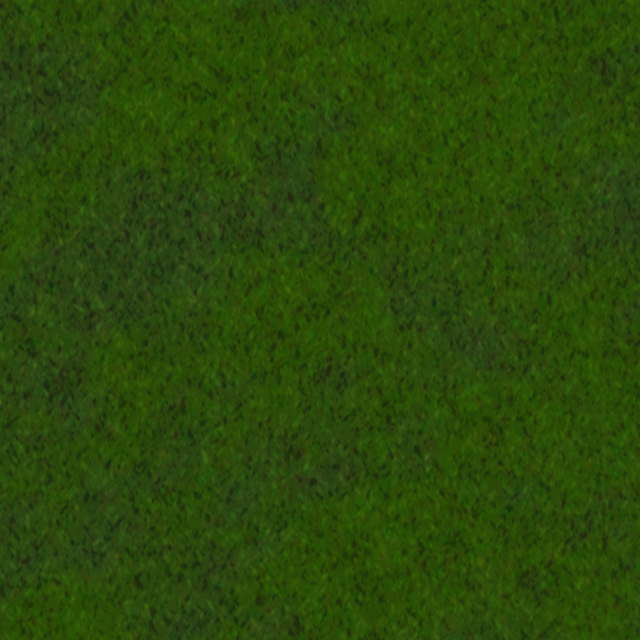
A Shadertoy shader for this texture:

```glsl
// Draws a dense dark green lawn with lush and dull patches and fine short blades.
#define PATCH_SCALE 5.0     // large patches across the canvas
#define PATCH_BIAS -0.10    // higher values give more dull turf
#define BLADE_SCALE 84.0    // blade cells across the canvas
#define BLADE_WIDTH 0.48    // blade width relative to its length
#define BLADE_LEAN 1.7      // spread of blade angles in radians
#define BLADE_CONTRAST 0.25
#define TINT_STRENGTH 0.022 // brown and green variation
#define LUSH_COLOR vec3(0.168, 0.299, 0.020)
#define DULL_COLOR vec3(0.168, 0.264, 0.077)
#define SHADE_COLOR vec3(0.125, 0.165, 0.070)

vec4 hash4(vec2 cell) {
    vec4 h = fract(cell.xyxy * vec4(0.1031, 0.1030, 0.0973, 0.1099));
    h += dot(h, h.wzxy + 33.33);
    return fract((h.xxyz + h.yzzw) * h.zywx);
}

// Cellular noise: signed soft ellipses, one jittered in each cell.
float tufts(vec2 p, float width, float lean) {
    vec2 cell = floor(p);
    float sum = 0.0;
    for (int y = -1; y <= 1; y++) {
        for (int x = -1; x <= 1; x++) {
            vec2 neighbour = cell + vec2(x, y);
            vec4 rnd = hash4(neighbour);
            vec2 d = p - neighbour - rnd.xy;
            float angle = (rnd.w - 0.5) * lean;
            float c = cos(angle), s = sin(angle);
            d = vec2(c * d.x + s * d.y, c * d.y - s * d.x);
            d.x /= width;
            float falloff = max(0.0, 1.0 - dot(d, d));
            sum += falloff * falloff * (2.0 * rnd.z - 1.0);
        }
    }
    return sum;
}

// Broad turf variation, drawn out along a gentle rising diagonal.
float turfPatches(vec2 uv) {
    vec2 p = mat2(0.91, -0.42, 0.42, 0.91) * uv * vec2(0.8, 1.15);
    float field = tufts(p * PATCH_SCALE + 17.0, 0.9, 6.28);
    field += 0.65 * tufts(p * PATCH_SCALE * 2.3 + 41.0, 0.9, 6.28);
    field += 0.50 * tufts(p * PATCH_SCALE * 5.1 + 73.0, 0.8, 6.28);
    return field;
}

void mainImage(out vec4 fragColor, in vec2 fragCoord) {
    vec2 uv = fragCoord / iResolution.y;

    // Base turf
    float dullness = smoothstep(-0.75, 0.95, turfPatches(uv) + PATCH_BIAS);
    vec3 color = mix(LUSH_COLOR, DULL_COLOR, dullness);

    // Blades in two sizes, over soft clumps
    float blades = tufts(uv * BLADE_SCALE + 107.0, BLADE_WIDTH, BLADE_LEAN);
    blades += 0.75 * tufts(uv * BLADE_SCALE * 1.8 + 211.0, BLADE_WIDTH, BLADE_LEAN);
    float clumps = tufts(uv * BLADE_SCALE * 0.33 + 151.0, 0.7, 6.28);
    float light = blades + 0.30 * clumps;
    color *= 1.0 + BLADE_CONTRAST * light * mix(0.85, 1.05, dullness);

    // Greyish gaps between blades, deeper in dull turf
    float gap = smoothstep(0.25, 1.1, -light);
    color = mix(color, SHADE_COLOR, gap * mix(0.4, 0.75, dullness));

    // Dry brown and fresh green flecks
    float tint = tufts(uv * BLADE_SCALE * 0.9 + 307.0, 0.7, BLADE_LEAN);
    color += TINT_STRENGTH * tint * vec3(1.0, -0.6, 0.2);

    fragColor = vec4(clamp(color, 0.0, 1.0), 1.0);
}
```
